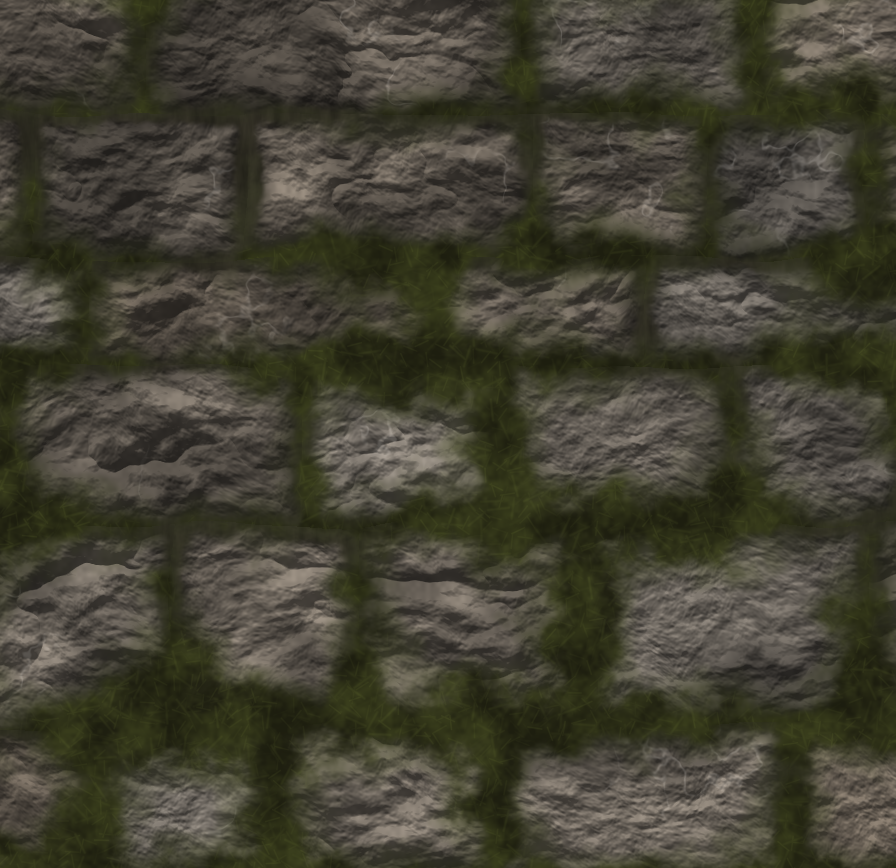
Write a Shadertoy shader that draws this texture.

```glsl
// Old wall of rough-hewn stone courses with dark joints overgrown by moss.

#define HEIGHT 0.969        // wall height in units of its width
#define JOINT_GAP vec2(0.012, 0.010)
#define CORNER_RADIUS 0.012
#define EDGE_ROUGHNESS 0.024
#define RELIEF_LIGHT 0.95
#define MOSS_SPREAD 0.13
#define STRAND_SCALE 52.0
#define STONE_COLOR vec3(0.375, 0.352, 0.322)
#define MORTAR_COLOR vec3(0.170, 0.160, 0.125)
#define MOSS_DARK vec3(0.105, 0.108, 0.050)
#define MOSS_LIGHT vec3(0.270, 0.295, 0.125)
#define MOSS_FILM vec3(0.250, 0.262, 0.165)

const int ROWS = 6;
const int JOINTS_PER_ROW = 5;

// Course edges from the bottom up, as fractions of the height.
const float COURSE[7] = float[7](-0.03, 0.164, 0.395, 0.577, 0.702, 0.87, 1.05);

// Upright joints of each course; courses with fewer stones repeat the last.
const float JOINT[30] = float[30](
    0.104, 0.310, 0.553, 0.883, 0.883,
    0.190, 0.404, 0.651, 0.970, 0.970,
    0.013, 0.339, 0.560, 0.820, 0.820,
    0.102, 0.482, 0.720, 0.720, 0.720,
    0.036, 0.275, 0.590, 0.790, 0.964,
    0.163, 0.583, 0.846, 0.846, 0.846);

float hash(vec2 p) {
    vec3 q = fract(p.xyx * 0.1031);
    q += dot(q, q.yzx + 33.33);
    return fract((q.x + q.y) * q.z);
}

float noise(vec2 p) {
    vec2 i = floor(p), f = fract(p);
    f = f * f * (3.0 - 2.0 * f);
    return mix(mix(hash(i), hash(i + vec2(1, 0)), f.x),
               mix(hash(i + vec2(0, 1)), hash(i + 1.0), f.x), f.y);
}

float fbm(vec2 p) {
    float sum = 0.0, amp = 0.533;
    for (int i = 0; i < 4; i++) {
        sum += amp * noise(p);
        p = mat2(1.6, 1.2, -1.2, 1.6) * p + 5.3;
        amp *= 0.5;
    }
    return sum;
}

// Height of the split stone face: a few broad ledges plus fine grain.
float relief(vec2 p) {
    vec2 w = p + 0.04 * vec2(fbm(p * 9.0), fbm(p * 9.0 + 31.0));
    float ledge = abs(fbm(w * vec2(7.0, 11.0)) * 2.0 - 1.0);
    float rugged = smoothstep(0.35, 0.7, noise(p * 7.0 + 70.0));
    return mix(0.008, 0.036, rugged) * ledge + 0.009 * fbm(w * vec2(42.0, 60.0));
}

// Short blades of random direction, scattered over two grids.
float strands(vec2 p) {
    float s = 0.0;
    for (int layer = 0; layer < 2; layer++) {
        vec2 g = p * STRAND_SCALE * (1.0 + 0.5 * float(layer)) + 17.0 * float(layer);
        for (int k = 0; k < 9; k++) {
            vec2 cell = floor(g) + vec2(k % 3 - 1, k / 3 - 1);
            vec2 a = g - cell - vec2(hash(cell), hash(cell + 57.0));
            float angle = 6.283 * hash(cell + 91.0);
            vec2 dir = vec2(cos(angle), sin(angle));
            float dist = length(a - dir * clamp(dot(a, dir), -0.6, 0.6));
            s = max(s, (1.0 - smoothstep(0.0, 0.13, dist)) * hash(cell + 23.0));
        }
    }
    return s;
}

void mainImage(out vec4 fragColor, in vec2 fragCoord) {
    vec2 uv = fragCoord / iResolution.xy;
    vec2 p = uv * vec2(1.0, HEIGHT);
    vec2 bent = p + 0.012 * (vec2(noise(p * 13.0), noise(p * 13.0 + 40.0)) - 0.5);

    // Find the course, then the nearest joint on either side.
    int row = 0;
    for (int i = 1; i < ROWS; i++) if (bent.y > COURSE[i] * HEIGHT) row = i;
    float left = 1.0, right = 1.0;
    int stone = 0;
    for (int j = 0; j < JOINTS_PER_ROW; j++) {
        float x = JOINT[row * JOINTS_PER_ROW + j];
        float toLeft = fract(bent.x - x);
        if (toLeft < left) { left = toLeft; stone = j; }
        right = min(right, fract(x - bent.x));
    }
    vec2 id = vec2(stone, row) * 7.0 + 3.0;

    // Signed distance to the rounded, ragged stone.
    vec2 low = vec2(left, bent.y - COURSE[row] * HEIGHT);
    vec2 halfSize = 0.5 * vec2(left + right, (COURSE[row + 1] - COURSE[row]) * HEIGHT);
    vec2 local = low - halfSize;
    vec2 gap = JOINT_GAP * mix(0.75, 1.25, hash(id + 11.0));
    vec2 q = abs(local) - halfSize + gap + CORNER_RADIUS;
    float d = length(max(q, 0.0)) + min(max(q.x, q.y), 0.0) - CORNER_RADIUS;
    d += (fbm(p * 32.0) - 0.5) * EDGE_ROUGHNESS;

    // Stone face lit from above, with stains and darker undersides.
    vec2 face = p + id * 0.37;
    vec2 toLight = vec2(-0.0008, 0.0026);
    float slope = (relief(face) - relief(face + toLight)) / length(toLight);
    float under = smoothstep(0.1, 1.0, -local.y / halfSize.y);
    float tone = mix(0.88, 1.08, hash(id)) * mix(1.1, 0.86, uv.y);
    tone *= mix(0.74, 1.14, smoothstep(0.28, 0.66, fbm(face * vec2(9.0, 12.0) + 9.0)));
    tone *= clamp(1.0 + RELIEF_LIGHT * slope, 0.58, 1.35) * (1.0 - 0.2 * under);
    tone *= 0.93 + 0.14 * noise(p * 180.0);
    tone *= mix(0.7, 1.0, smoothstep(0.0, 0.022, -d));
    vec3 tint = mix(vec3(1.02, 0.99, 0.96), vec3(0.99, 1.0, 1.02), hash(id + 5.0));
    vec3 color = STONE_COLOR * tint * tone;

    // Sparse pale lichen veins.
    float vein = 1.0 - smoothstep(0.0, 0.03, abs(fbm(face * 17.0 + 60.0) - 0.5));
    color += 0.10 * vein * smoothstep(0.6, 0.72, fbm(face * 8.0 + 80.0));

    // Mortar with faint upright weather streaks.
    float streak = fbm(p * vec2(110.0, 30.0));
    color = mix(color, MORTAR_COLOR * (0.65 + 0.7 * streak), smoothstep(-0.007, 0.006, d));

    // Moss fills damp joints and creeps up the stones; the upper right is dry.
    float dry = smoothstep(0.6, 0.95, uv.x * 0.5 + uv.y * 0.6);
    float reach = d + (fbm(p * 5.0 + 7.0) - 0.5) * MOSS_SPREAD
                + (fbm(p * 28.0 + 3.0) - 0.5) * 0.06
                + 0.012 * under + 0.008 * (1.0 - uv.y) - 0.018 * dry;
    float clump = smoothstep(0.25, 0.75, fbm(p * 26.0 + 20.0));
    float fiber = 0.5 * noise(p * 170.0) + 0.45 * strands(p);
    vec3 moss = mix(MOSS_DARK, MOSS_LIGHT, clamp(clump * 0.55 + fiber * 0.6 - 0.1, 0.0, 1.0));
    float film = smoothstep(-0.05, -0.005, reach);
    color = mix(color, MOSS_FILM * (0.6 + 0.4 * tone), 0.55 * film);
    color = mix(color, moss, 0.88 * smoothstep(-0.02, 0.012, reach));

    fragColor = vec4(clamp(color, 0.0, 1.0), 1.0);
}
```
